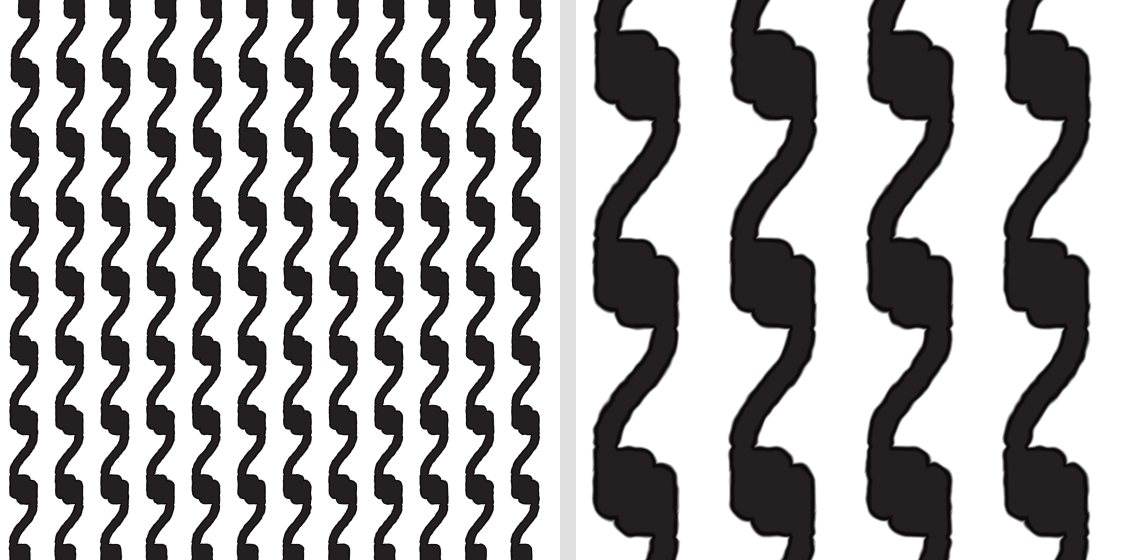
Left, the full canvas; right, a detail of the centre.
A Shadertoy shader for this pattern:

```glsl
const float CANVAS = 1152.0;              // design units per canvas side
const vec2 PITCH = vec2(93.83, 142.8);    // spacing of columns and knots
const vec2 FIRST_KNOT = vec2(52.2, 7.2);  // measured from the top left
const vec2 LAST_INDEX = vec2(11.0, 8.0);
const float DRIFT = 0.0038;               // leftward lean of the columns
const float PI = 3.14159265;

const vec3 PAPER = vec3(1.0);
const vec3 INK = vec3(0.14, 0.12, 0.13);
const vec3 RIM = vec3(0.05, 0.04, 0.04);

float hash21(vec2 p) {
    vec3 q = fract(p.xyx * 0.1031);
    q += dot(q, q.yzx + 33.33);
    return fract((q.x + q.y) * q.z);
}

float valueNoise(vec2 p) {
    vec2 cell = floor(p);
    vec2 f = fract(p);
    f = f * f * (3.0 - 2.0 * f);
    float low = mix(hash21(cell), hash21(cell + vec2(1, 0)), f.x);
    float high = mix(hash21(cell + vec2(0, 1)), hash21(cell + vec2(1, 1)), f.x);
    return mix(low, high, f.y);
}

float roundedBox(vec2 p, vec2 halfSize, float radius) {
    vec2 q = abs(p) - halfSize + radius;
    return length(max(q, 0.0)) + min(max(q.x, q.y), 0.0) - radius;
}

// Lower right half of a knot; its half turn gives the upper left.
float knotLobe(vec2 p) {
    return roundedBox(p - vec2(7.0, 5.5), vec2(22.0, 25.5), 13.0);
}

// Strand leaving the right of a knot and swinging left below it.
float strand(vec2 p, float halfWidth) {
    const float SWING = 19.8;
    const float SPAN = 76.0;
    float t = clamp((p.y - 0.5 * (PITCH.y - SPAN)) / SPAN, 0.0, 1.0);
    float slope = SWING * PI / SPAN * sin(PI * t);
    float offset = abs(p.x - SWING * cos(PI * t));
    float nick = 1.2 * exp(-pow((p.y - 31.0) / 1.8, 2.0));
    float d = offset / sqrt(1.0 + slope * slope) - halfWidth + nick;
    return max(d, 14.0 - p.y);
}

float twistedColumn(vec2 p, float row, float lastRow) {
    float d = strand(p.y < 0.0 ? -p : p, 9.6);
    // The end knots keep only the lobe facing their strand.
    if (row < lastRow) d = min(d, knotLobe(p));
    if (row > 0.0) d = min(d, knotLobe(-p));
    return d;
}

void mainImage(out vec4 fragColor, in vec2 fragCoord) {
    vec2 uv = fragCoord / iResolution.xy;
    vec2 p = vec2(uv.x, 1.0 - uv.y) * CANVAS;

    // Repeat over columns and knots
    vec2 fromFirst = p - FIRST_KNOT + vec2(DRIFT * p.y, 0.0);
    vec2 index = clamp(round(fromFirst / PITCH), vec2(0.0), LAST_INDEX);
    vec2 local = fromFirst - index * PITCH;

    // Slightly uneven cut edge
    float d = twistedColumn(local, index.y, LAST_INDEX.y);
    d += 1.5 * (valueNoise(p / 6.0) - 0.5);

    // Dark rim around a softer fill
    float softness = max(1.3, 0.75 * CANVAS / iResolution.y);
    vec3 fill = mix(RIM, INK, smoothstep(2.0, 4.0, -d));
    float coverage = 1.0 - smoothstep(-softness, softness, d);
    fragColor = vec4(mix(PAPER, fill, coverage), 1.0);
}
```
